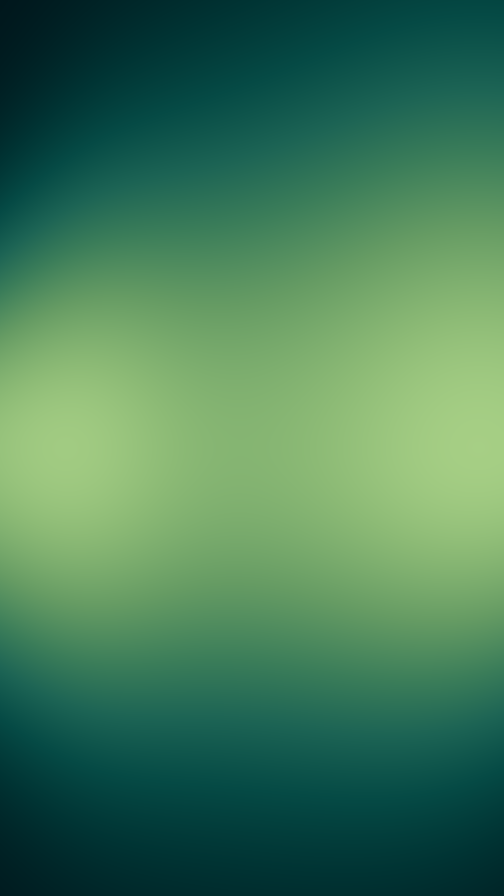
A Shadertoy shader for this background:

```glsl
const int STOP_COUNT = 8;
// Dark to light; the green channel doubles as each stop's position
const vec3 STOPS[STOP_COUNT] = vec3[](
    vec3(0.00, 0.09, 0.11),
    vec3(0.00, 0.20, 0.20),
    vec3(0.02, 0.29, 0.27),
    vec3(0.11, 0.39, 0.33),
    vec3(0.23, 0.49, 0.35),
    vec3(0.40, 0.61, 0.39),
    vec3(0.55, 0.73, 0.46),
    vec3(0.65, 0.81, 0.52));

const float SHADOW_TONE = 0.08;
const float BAND_TONE   = 0.685;
const float BAND_CENTER = 0.50;

// Band half-widths as quadratics in x: constant, linear, square
const vec3 WIDTH_ABOVE = vec3(0.242, 0.402, -0.211);
const vec3 WIDTH_BELOW = vec3(0.278, 0.302, -0.258);

// Glows along the band: center x, spread, strength
const vec3 LEFT_GLOW  = vec3(0.13, 0.22, 0.11);
const vec3 RIGHT_GLOW = vec3(0.95, 0.32, 0.125);

float bell(float offset, float spread) {
    float q = offset / spread;
    return exp(-q * q);
}

float glow(float x, vec3 shape) {
    return shape.z * bell(x - shape.x, shape.y);
}

// Brightness of the band, with separate falloffs above and below
float bandTone(vec2 uv) {
    vec3 powers = vec3(1.0, uv.x, uv.x * uv.x);
    float offset = uv.y - BAND_CENTER;
    float width = dot(offset > 0.0 ? WIDTH_ABOVE : WIDTH_BELOW, powers);
    float crest = BAND_TONE + glow(uv.x, LEFT_GLOW) + glow(uv.x, RIGHT_GLOW);
    return mix(SHADOW_TONE, crest, bell(offset, width));
}

vec3 toneColor(float tone) {
    vec3 color = STOPS[0];
    for (int i = 1; i < STOP_COUNT; i++) {
        float start = STOPS[i - 1].g;
        float blend = clamp((tone - start) / (STOPS[i].g - start), 0.0, 1.0);
        color = mix(color, STOPS[i], blend);
    }
    return color;
}

void mainImage(out vec4 fragColor, in vec2 fragCoord) {
    vec2 uv = fragCoord / iResolution.xy;
    fragColor = vec4(toneColor(bandTone(uv)), 1.0);
}
```
